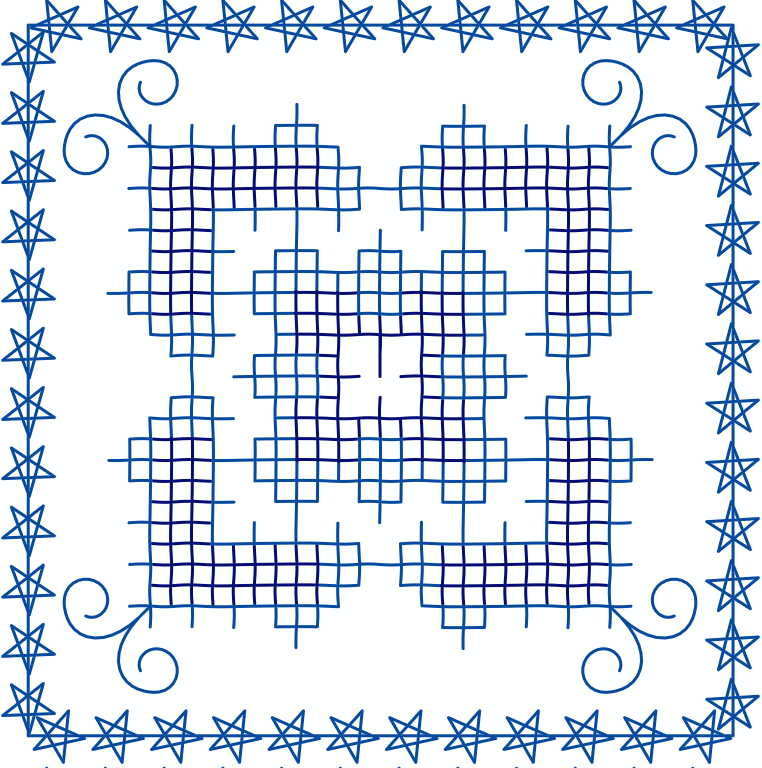
Give the GLSL for this pattern, as a WebGL 1 fragment shader.

```glsl
precision highp float;
uniform vec2 u_resolution;

const float CELL = 0.0272;                 // grid pitch as a share of canvas height
const vec2 CENTER = vec2(0.4948, 0.5098);
const float HALF_LINE = 0.072;
const float TAU = 6.2831853;
const vec3 PAPER = vec3(0.995, 1.0, 1.0);
const vec3 BLUE = vec3(0.02, 0.29, 0.62);
const vec3 NAVY = vec3(0.01, 0.05, 0.45);

float segment(vec2 p, vec2 a, vec2 b) {
  vec2 ab = b - a;
  return length(p - a - ab * clamp(dot(p - a, ab) / dot(ab, ab), 0.0, 1.0));
}

vec2 rotate(vec2 p, float angle) {
  float c = cos(angle), s = sin(angle);
  return vec2(c * p.x - s * p.y, s * p.x + c * p.y);
}

// A grid line and its diagonal mirror
float thread(vec2 q, float at, float start, float end) {
  return min(segment(q, vec2(at, start), vec2(at, end)),
             segment(q, vec2(start, at), vec2(end, at)));
}

// Four L-shaped corner pieces, folded into one quadrant
float cornerGrid(vec2 q) {
  float d = 1e3;
  for (int i = 2; i < 8; i++) {
    float k = float(i), odd = mod(k, 2.0);
    d = min(d, thread(q, k, 7.0 + odd, 11.0 + odd));
  }
  d = min(d, thread(q, 1.0, 8.0, 10.0));
  d = min(d, thread(q, 4.0, 0.0, 13.0));
  d = min(d, thread(q, 8.0, 1.0, 11.0));
  d = min(d, thread(q, 9.0, 0.0, 12.0));
  d = min(d, thread(q, 10.0, 1.0, 11.0));
  d = min(d, thread(q, 11.0, 2.0, 12.0));
  return min(d, thread(q, 12.0, 3.0, 5.0));
}

// Central block with an open middle
float centerGrid(vec2 q) {
  float d = thread(q, 0.0, 1.0, 7.0);
  d = min(d, thread(q, 1.0, 2.0, 6.0));
  d = min(d, thread(q, 2.0, 0.0, 5.0));
  d = min(d, thread(q, 3.0, 0.0, 6.0));
  d = min(d, thread(q, 5.0, 0.0, 6.0));
  d = min(d, thread(q, 6.0, 0.0, 1.0));
  return min(d, thread(q, 6.0, 3.0, 5.0));
}

// Curl that leaves the corner and winds inward
vec2 curlPoint(float a) {
  float dent = 0.25 * exp(-1.2 * (a - 1.2) * (a - 1.2));
  float stem = 1.1 * exp(-2.0 * (a + 1.52));
  return vec2(10.85, 13.95) + (1.62 - 0.152 * a - dent + stem) * vec2(cos(a), sin(a));
}

float curl(vec2 q) {
  vec2 p = vec2(min(q.x, q.y), max(q.x, q.y));
  float d = 1e3;
  vec2 last = curlPoint(-1.52);
  for (int i = 1; i <= 36; i++) {
    vec2 next = curlPoint(-1.52 + 8.02 * float(i) / 36.0);
    d = min(d, segment(p, last, next));
    last = next;
  }
  return d;
}

// Five crossing chords
float star(vec2 p, float radius) {
  float d = 1e3;
  for (int i = 0; i < 5; i++) {
    vec2 r = rotate(p, TAU * float(i) / 5.0);
    d = min(d, segment(r, radius * vec2(0.309, -0.951), radius * vec2(0.309, 0.951)));
  }
  return d;
}

// Twelve stars along a line, tips facing its end
float starRow(vec2 p, vec2 start, vec2 end, float tilt) {
  float len = length(end - start), pitch = len / 12.0;
  vec2 along = (end - start) / len;
  vec2 local = vec2(dot(p - start, along), dot(p - start, vec2(-along.y, along.x)));
  float index = clamp(floor(local.x / pitch), 0.0, 11.0);
  local.x -= (index + 0.5) * pitch;
  return min(star(rotate(local, -tilt), 1.3), segment(p, start, end));
}

float border(vec2 p) {
  vec2 lo = vec2(-16.84, -17.2), hi = vec2(16.9, 16.82);
  vec2 lr = vec2(hi.x, lo.y), ul = vec2(lo.x, hi.y);
  float d = min(starRow(p, lo, lr, -0.1), starRow(p, lr, hi, 0.06));
  d = min(d, min(starRow(p, hi, ul, 0.1), starRow(p, ul, lo, 0.04)));
  vec2 wrap = vec2(0.0, 1.0 / CELL);       // star tips reappear at the lower edge
  return min(d, starRow(p, hi - wrap, ul - wrap, 0.1));
}

// Zones where the grid is drawn in navy
float navyZone(vec2 q) {
  float lo = min(q.x, q.y), hi = max(q.x, q.y);
  float inner = step(hi, 4.1) * (1.0 - step(lo, 1.1) * step(2.9, hi));
  float arms = step(8.1, hi) * step(hi, 10.9) * step(2.9, lo) * step(lo, 10.1);
  return max(inner, arms);
}

void main() {
  vec2 p = (gl_FragCoord.xy / u_resolution.y - CENTER) / CELL;
  float pixel = 1.0 / (CELL * u_resolution.y);
  vec2 wobble = 0.025 * sin(p.yx * 1.7 + 2.0 * sin(p.yx * 0.6));
  vec2 q = abs(p + wobble);
  float d = min(cornerGrid(q), centerGrid(q));
  d = min(d, segment(p, vec2(0.0), vec2(0.0, 2.0)));
  d = min(d, min(curl(abs(p)), border(p)));
  float ink = clamp(0.5 + (HALF_LINE - d) / pixel, 0.0, 1.0);
  gl_FragColor = vec4(mix(PAPER, mix(BLUE, NAVY, navyZone(q)), ink), 1.0);
}
```
